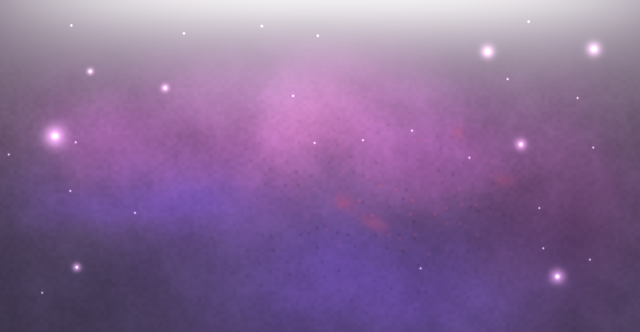
A Shadertoy shader for this background:

```glsl
// Violet and magenta nebula under a pale upper haze, sprinkled with glowing stars.

float hash(vec2 p) {
    return fract(sin(dot(p, vec2(127.1, 311.7))) * 43758.5453);
}

float noise(vec2 p) {
    vec2 i = floor(p), f = fract(p);
    f = f * f * (3.0 - 2.0 * f);
    return mix(mix(hash(i), hash(i + vec2(1, 0)), f.x),
               mix(hash(i + vec2(0, 1)), hash(i + vec2(1, 1)), f.x), f.y);
}

float fbm(vec2 p) {
    float sum = 0.0, amp = 0.5;
    for (int i = 0; i < 5; i++) {
        sum += amp * noise(p);
        p = mat2(1.6, 1.2, -1.2, 1.6) * p + 7.3;
        amp *= 0.5;
    }
    return sum;
}

// Soft elliptical cloud
float cloud(vec2 p, vec2 centre, vec2 radius) {
    vec2 q = (p - centre) / radius;
    return exp(-dot(q, q));
}

// Hot core with a wide pink halo
vec3 starGlow(vec2 p, vec2 centre, float radius) {
    float d = length(p - centre) / radius;
    return vec3(0.50, 0.36, 0.47) * exp(-d * d * 1.8)
         + vec3(0.50, 0.48, 0.50) * exp(-d * d * 22.0);
}

// One randomly placed dot in some cells of a grid
float scatter(vec2 p, float cells, float radius, float density, float seed) {
    vec2 id = floor(p * cells);
    vec2 spot = 0.15 + 0.7 * vec2(hash(id + seed), hash(id + seed + 19.7));
    float d = length(fract(p * cells) - spot) / (cells * radius);
    return exp(-d * d) * step(hash(id + seed + 43.1), density);
}

void mainImage(out vec4 fragColor, in vec2 fragCoord) {
    vec2 uv = fragCoord / iResolution.xy;
    vec2 p = fragCoord / iResolution.y;
    float aspect = iResolution.x / iResolution.y;

    // Ragged cloud outlines
    vec2 warp = vec2(fbm(p * 4.0), fbm(p * 4.0 + 31.0)) - 0.48;
    vec2 w = uv + warp * vec2(0.12, 0.18);

    // Dusky base and coloured clouds
    vec3 col = mix(vec3(0.27, 0.23, 0.34), vec3(0.41, 0.35, 0.43), smoothstep(0.1, 0.8, uv.y));
    vec3 violet = vec3(0.44, 0.31, 0.70);
    vec3 magenta = vec3(0.68, 0.37, 0.70);
    col = mix(col, vec3(0.42, 0.25, 0.43), 0.65 * cloud(w, vec2(0.88, 0.32), vec2(0.15, 0.27)));
    col = mix(col, magenta, 0.85 * cloud(w, vec2(0.47, 0.61), vec2(0.34, 0.25)));
    col = mix(col, magenta, 0.50 * cloud(w, vec2(0.17, 0.61), vec2(0.11, 0.12)));
    col = mix(col, magenta, 0.45 * cloud(w, vec2(0.71, 0.57), vec2(0.13, 0.13)));
    col = mix(col, violet, 0.80 * cloud(w, vec2(0.57, 0.13), vec2(0.24, 0.23)));
    col = mix(col, violet, 0.70 * cloud(w, vec2(0.31, 0.40), vec2(0.13, 0.14)));
    col = mix(col, violet, 0.45 * cloud(w, vec2(0.13, 0.40), vec2(0.12, 0.10)));
    col = mix(col, vec3(0.80, 0.48, 0.72), 0.60 * cloud(w, vec2(0.48, 0.62), vec2(0.11, 0.18)));
    col = mix(col, vec3(0.80, 0.54, 0.81), 0.55 * cloud(w, vec2(0.41, 0.76), vec2(0.13, 0.12)));

    // Smoky mottling, grain and dark flecks
    float body = 1.0 - smoothstep(0.65, 0.95, uv.y);
    float mottle = 0.30 * (fbm(p * 7.0 + 4.0) - 0.48) + 0.07 * (noise(p * 85.0) - 0.5);
    float flecks = scatter(p, 26.0, 0.005, 0.35, 5.0) * cloud(uv, vec2(0.55, 0.35), vec2(0.28, 0.35));
    col *= 1.0 + body * (mottle - 0.13 * flecks);

    // Red embers right of the centre
    float emberZone = cloud(uv, vec2(0.62, 0.45), vec2(0.16, 0.22));
    float embers = 0.35 * scatter(p, 22.0, 0.005, 0.3, 71.0) * emberZone
                 + 0.30 * cloud(w, vec2(0.56, 0.355), vec2(0.014, 0.025))
                 + 0.25 * cloud(w, vec2(0.60, 0.325), vec2(0.017, 0.025))
                 + 0.20 * cloud(w, vec2(0.71, 0.625), vec2(0.012, 0.025))
                 + 0.18 * cloud(w, vec2(0.81, 0.49), vec2(0.015, 0.025));
    col = mix(col, vec3(0.90, 0.36, 0.50), embers);

    // Pale haze along the top, weaker at both corners
    float haze = exp(-pow((1.0 - uv.y) / 0.19, 1.4));
    haze *= 1.0 - 0.48 * pow(abs(uv.x - 0.53) * 2.0, 3.0);
    col = mix(col, vec3(0.94, 0.93, 0.94), haze);

    // Principal stars
    vec2 stretch = vec2(aspect, 1.0);
    col += starGlow(p, vec2(0.086, 0.590) * stretch, 0.042);
    col += starGlow(p, vec2(0.871, 0.167) * stretch, 0.029);
    col += starGlow(p, vec2(0.928, 0.852) * stretch, 0.027);
    col += starGlow(p, vec2(0.762, 0.844) * stretch, 0.025);
    col += starGlow(p, vec2(0.814, 0.565) * stretch, 0.022);
    col += starGlow(p, vec2(0.120, 0.195) * stretch, 0.017);
    col += starGlow(p, vec2(0.258, 0.735) * stretch, 0.015);
    col += starGlow(p, vec2(0.141, 0.785) * stretch, 0.013);

    // Scattered faint stars, sparser in the middle
    float density = mix(0.22, 0.55, smoothstep(0.1, 0.4, abs(uv.x - 0.5)));
    col += vec3(0.55, 0.48, 0.54) * scatter(p, 6.0, 0.0032, density, 11.0);

    fragColor = vec4(clamp(col, 0.0, 1.0), 1.0);
}
```
